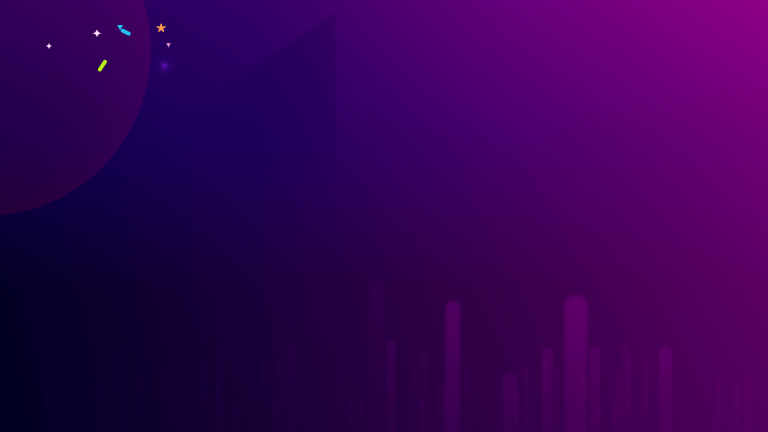
Write a Shadertoy shader that draws this background.

```glsl
// Deep violet backdrop: a smooth grid of colours, a large translucent disc,
// a faint folded facet, soft light columns rising from the floor and confetti.
// Lengths are in canvas heights; shapes are distance functions laid over the gradient.

const float TAU = 6.2831853;

float hash(float n) { return fract(sin(n * 12.9898) * 43758.547); }

vec2 gradientAt(vec2 cell) {
    float angle = TAU * hash(dot(cell, vec2(1.37, 7.91)));
    return vec2(cos(angle), sin(angle));
}

float gradientNoise(vec2 p) {
    vec2 i = floor(p), f = fract(p), u = f * f * (3.0 - 2.0 * f);
    vec2 e = vec2(1.0, 0.0);
    float low = mix(dot(gradientAt(i), f), dot(gradientAt(i + e), f - e), u.x);
    float high = mix(dot(gradientAt(i + e.yx), f - e.yx),
                     dot(gradientAt(i + 1.0), f - 1.0), u.x);
    return mix(low, high, u.y);
}

// Four evenly spaced stops, given as red and blue
vec2 ramp(float t, vec2 a, vec2 b, vec2 c, vec2 d) {
    vec3 w = clamp(t * 3.0 - vec3(0.0, 1.0, 2.0), 0.0, 1.0);
    return mix(mix(mix(a, b, w.x), c, w.y), d, w.z);
}

vec3 backdrop(vec2 uv) {
    float x = uv.x;
    vec2 floorRow = ramp(x, vec2(0.00, 0.13), vec2(0.09, 0.20), vec2(0.19, 0.28), vec2(0.31, 0.36));
    vec2 lowRow   = ramp(x, vec2(0.01, 0.14), vec2(0.10, 0.23), vec2(0.22, 0.29), vec2(0.36, 0.39));
    vec2 highRow  = ramp(x, vec2(0.05, 0.30), vec2(0.12, 0.36), vec2(0.28, 0.42), vec2(0.43, 0.46));
    vec2 topRow   = ramp(x, vec2(0.12, 0.36), vec2(0.20, 0.40), vec2(0.40, 0.48), vec2(0.56, 0.53));
    vec2 rb = ramp(uv.y, floorRow, lowRow, highRow, topRow);
    return vec3(rb.x, 0.0, rb.y);
}

float cover(float d, float px) { return clamp(0.5 - d / px, 0.0, 1.0); }

// Column from the floor: rounded, blurred top and soft sides
float column(vec2 p, float x, float top, float halfWidth) {
    vec2 q = vec2(abs(p.x - x), max(p.y - top + halfWidth, 0.0));
    float body = 1.0 - smoothstep(halfWidth * 0.6, halfWidth * 1.25, length(q));
    return body * mix(0.45, 1.0, smoothstep(0.0, top, p.y));
}

float segment(vec2 p, vec2 a, vec2 b, float radius) {
    vec2 ab = b - a;
    return length(p - a - ab * clamp(dot(p - a, ab) / dot(ab, ab), 0.0, 1.0)) - radius;
}

float sparkle(vec2 p, float r) {
    vec2 q = sqrt(abs(p) / r);
    return (q.x + q.y - 1.0) * r * 0.6;
}

float fiveStar(vec2 p, float r) {
    float wave = abs(fract(atan(p.x, p.y) * 5.0 / TAU) - 0.5) * 2.0;
    return (length(p) - r * mix(0.42, 1.0, wave * wave)) * 0.7;
}

// Downward triangle centred on the origin
float triangle(vec2 p, float r) {
    return max(abs(p.x) * 0.87 - p.y * 0.5, p.y) - r * 0.5;
}

void mainImage(out vec4 fragColor, in vec2 fragCoord) {
    vec2 uv = fragCoord / iResolution.xy;
    vec2 p = fragCoord / iResolution.y;
    float aspect = iResolution.x / iResolution.y;
    float px = 1.0 / iResolution.y;
    vec3 color = backdrop(uv);

    // Folded facet: sharp right edge, slanted upper edge, fading out
    float facet = cover(p.x - 0.776, 0.008)
                * cover(p.y - 0.97 + (0.776 - p.x) * 0.67, 0.02)
                * smoothstep(0.5, 0.95, p.y) * smoothstep(0.35, 0.75, p.x);
    color -= facet * vec3(0.045, 0.0, 0.035);

    // Large disc with a slightly brighter rim
    float disc = length(p - vec2(-0.035, 0.884)) - 0.384;
    float rim = exp(-abs(disc) * 14.0);
    color += cover(disc, 2.0 * px) * (vec3(0.075, 0.0, -0.01) + rim * vec3(0.035, 0.0, 0.01));

    // Main columns: position, top and half width
    vec3 columns[9] = vec3[9](
        vec3(1.048, 0.305, 0.018), vec3(1.333, 0.318, 0.028), vec3(0.905, 0.215, 0.011),
        vec3(1.268, 0.198, 0.014), vec3(1.181, 0.138, 0.018), vec3(1.377, 0.200, 0.012),
        vec3(1.540, 0.198, 0.016), vec3(0.672, 0.210, 0.014), vec3(0.873, 0.350, 0.020));
    float light = 0.0;
    for (int i = 0; i < 9; i++) {
        float strength = i < 2 ? 1.0 : (i < 7 ? 0.55 : 0.25);
        light += strength * column(p, columns[i].x, columns[i].y, columns[i].z);
    }
    // Scattered thin streaks
    for (int i = 0; i < 44; i++) {
        float n = float(i) + 1.0;
        float top = mix(0.05, 0.21, hash(n + 50.3));
        float halfWidth = mix(0.003, 0.010, hash(n + 91.7));
        light += 0.22 * column(p, aspect * mix(0.06, 1.0, hash(n)), top, halfWidth);
    }
    color += light * mix(vec3(0.03, 0.0, 0.07), vec3(0.12, 0.0, 0.10), smoothstep(0.2, 0.65, uv.x));

    // Fine grain, strongest in the bright upper right
    color += vec3(0.02, 0.0, 0.015) * gradientNoise(p * vec2(130.0, 90.0)) * uv.x * uv.y;

    // Confetti
    vec3 cyan = vec3(0.15, 0.75, 0.95);
    float stars = min(sparkle(p - vec2(0.2245, 0.923), 0.013), sparkle(p - vec2(0.1134, 0.8935), 0.010));
    float ribbon = min(segment(p, vec2(0.284, 0.929), vec2(0.298, 0.922), 0.0045),
                       triangle(p - vec2(0.278, 0.938), 0.008));
    color = mix(color, vec3(1.0, 0.88, 1.0), cover(stars, px));
    color = mix(color, cyan, cover(ribbon, px));
    color = mix(color, vec3(0.72, 0.93, 0.10), cover(segment(p, vec2(0.231, 0.839), vec2(0.243, 0.857), 0.0045), px));
    color = mix(color, vec3(1.0, 0.60, 0.30), cover(fiveStar(p - vec2(0.373, 0.935), 0.012), px));
    color = mix(color, vec3(0.90, 0.60, 0.80), cover(triangle(p - vec2(0.390, 0.897), 0.006), px));
    color += vec3(0.30, 0.08, 0.45) * exp(-length(p - vec2(0.381, 0.848)) * 170.0);

    fragColor = vec4(clamp(color, 0.0, 1.0), 1.0);
}
```
